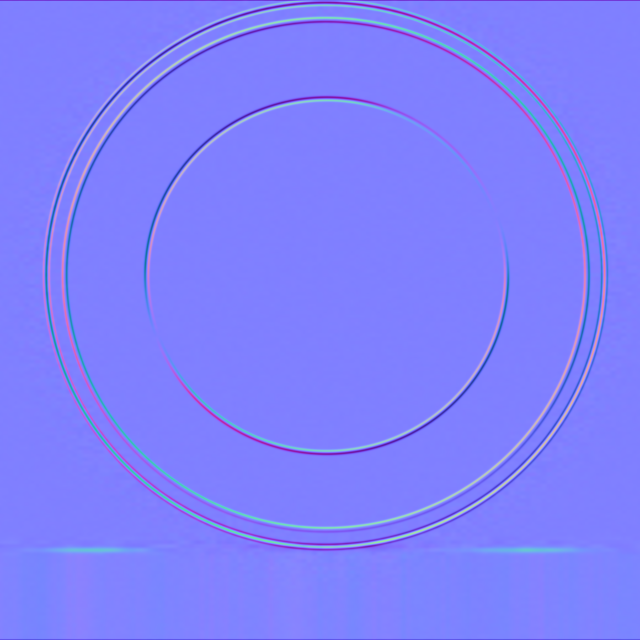
A three.js fragment shader for this texture map:

```glsl
varying vec2 vUv;

float hash(vec2 p) {
  vec3 q = fract(p.xyx * 0.1031);
  q += dot(q, q.yzx + 33.33);
  return fract((q.x + q.y) * q.z);
}

float noise(vec2 p) {
  vec2 i = floor(p), f = fract(p);
  f = f * f * (3.0 - 2.0 * f);
  return mix(mix(hash(i), hash(i + vec2(1.0, 0.0)), f.x),
             mix(hash(i + vec2(0.0, 1.0)), hash(i + 1.0), f.x), f.y);
}

float bump(float x, float width) {
  return exp(-x * x / (width * width));
}

// Direction from the ring centre in xy, signed distance to the ring in z
vec3 ringSpace(vec2 p, vec2 centre, vec2 radii) {
  vec2 q = (p - centre) / radii;
  float len = max(length(q), 0.0001);
  return vec3(q / len, (len - 1.0) * 0.5 * (radii.x + radii.y));
}

// Tangent-space slope with the green axis pointing down
vec2 radialSlope(vec2 dir, float amount) {
  return amount * vec2(dir.x, -dir.y);
}

vec2 innerGroove(vec2 p) {
  vec3 ring = ringSpace(p, vec2(0.5104, 0.5693), vec2(0.2813, 0.2764));
  float side = clamp(2.6 * dot(ring.xy, vec2(-0.34, 0.94)), -1.0, 1.0);
  float fade = 1.0 - 0.65 * smoothstep(0.72, 0.98, dot(ring.xy, vec2(0.77, 0.64)));
  float profile = bump(ring.z - 0.0024, 0.0022) - 0.8 * bump(ring.z + 0.0026, 0.0021);
  return radialSlope(ring.xy, 0.85 * side * fade * profile);
}

vec2 middleGroove(vec2 p) {
  vec3 ring = ringSpace(p, vec2(0.5091, 0.5706), vec2(0.4082, 0.3986));
  float lower = smoothstep(0.2, 0.9, -ring.y);
  float profile = bump(ring.z + 0.0032, 0.0021)
                - (1.0 - 0.6 * lower) * bump(ring.z - 0.0030, 0.0021);
  return radialSlope(ring.xy, 0.78 * profile);
}

vec2 outerRim(vec2 p) {
  vec3 ring = ringSpace(p, vec2(0.5085, 0.5706), vec2(0.4362, 0.4254));
  float profile = bump(ring.z, 0.0022) - 0.75 * bump(ring.z + 0.0043, 0.0019)
                - 0.65 * bump(ring.z - 0.0041, 0.0019);
  return radialSlope(ring.xy, 0.85 * profile);
}

// Faint grain, stronger in a halo around the rim
vec2 surfaceGrain(vec2 p) {
  float halo = bump(ringSpace(p, vec2(0.5085, 0.5706), vec2(0.45, 0.44)).z, 0.04);
  vec2 cell = p * vec2(120.0, 170.0);
  vec2 grain = vec2(noise(cell), noise(cell + 57.0)) - 0.5;
  return grain * (0.02 + 0.05 * halo);
}

// Vertical streaks below the horizontal seam
vec2 lowerBand(vec2 p) {
  float inside = 1.0 - smoothstep(0.132, 0.140, p.y);
  float streak = 0.6 * noise(vec2(p.x * 38.0, 3.0)) + 0.4 * noise(vec2(p.x * 130.0, 9.0)) - 0.5;
  float warm = bump(p.x - 0.455, 0.025) + 0.7 * bump(p.x - 0.12, 0.025)
             - 0.6 * bump(p.x - 0.75, 0.04) - 0.5 * bump(p.x - 0.06, 0.03);
  return inside * vec2(0.13 * streak + 0.08 * warm, 0.03 - 0.05 * streak);
}

// Bright glints on the seam and the shadow where the rim meets it
vec2 seam(vec2 p) {
  float glints = bump(p.x - 0.145, 0.075) + bump(p.x - 0.825, 0.085);
  float line = bump(p.y - 0.1405, 0.0045);
  float ripple = (noise(vec2(p.x * 45.0, p.y * 150.0)) - 0.5) * bump(p.y - 0.147, 0.012);
  float contact = bump(p.x - 0.51, 0.12) * bump(p.y - 0.146, 0.005);
  return vec2(-0.2, 0.52) * glints * line + vec2(0.05, 0.14) * ripple
       + vec2(0.05, -0.25) * contact;
}

vec2 borderEdges(vec2 p) {
  float top = 1.0 - smoothstep(0.0008, 0.0024, 1.0 - p.y);
  float bottom = 1.0 - smoothstep(0.0008, 0.0026, p.y);
  return vec2(-0.1, -0.55) * top + vec2(-0.25, -0.35) * bottom;
}

void main() {
  vec2 slope = innerGroove(vUv) + middleGroove(vUv) + outerRim(vUv);
  slope += surfaceGrain(vUv) + lowerBand(vUv) + seam(vUv) + borderEdges(vUv);
  float steepness = min(dot(slope, slope), 1.0);

  // Pack the slope into normal-map colour
  vec3 colour = vec3(0.5 + 0.5 * slope, 1.0 - 0.5 * steepness);
  gl_FragColor = vec4(clamp(colour, 0.0, 1.0), 1.0);
}
```
